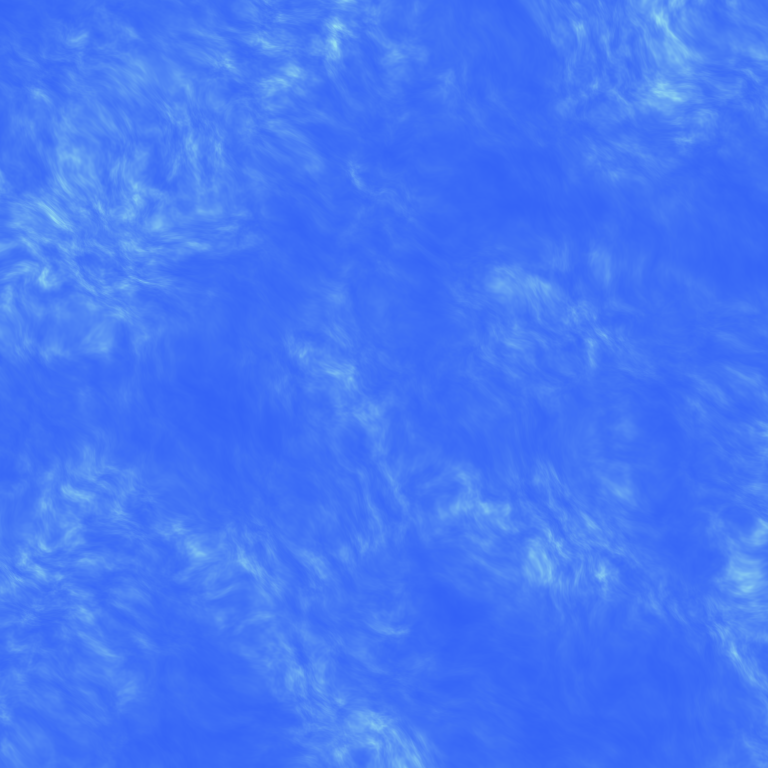
This texture is drawn by a WebGL 1 fragment shader. Its source:

```glsl
precision highp float;
// Rippled blue water: soft bright patches covered with fine slanted wrinkles.

uniform vec2 u_resolution;

const vec3 DEEP_BLUE = vec3(0.182, 0.360, 0.966);
const vec3 LIGHT_STEP = vec3(0.080, 0.100, -0.004);
const float GLOW_CONTRAST = 0.48;
const float STEEP_ANGLE = -1.05;
const float SHALLOW_ANGLE = -0.45;

mat2 rotation(float angle) {
  float c = cos(angle), s = sin(angle);
  return mat2(c, -s, s, c);
}

// Unit gradient vector for a lattice cell.
vec2 cellGradient(vec2 cell) {
  vec3 h = fract(cell.xyx * vec3(0.1031, 0.1030, 0.0973));
  h += dot(h, h.yzx + 33.33);
  float angle = 6.2832 * fract((h.x + h.y) * h.z);
  return vec2(cos(angle), sin(angle));
}

float gradientNoise(vec2 p) {
  vec2 cell = floor(p), f = p - cell;
  vec2 blend = f * f * f * (f * (f * 6.0 - 15.0) + 10.0);
  vec2 right = vec2(1.0, 0.0), up = vec2(0.0, 1.0);
  float a = dot(cellGradient(cell), f);
  float b = dot(cellGradient(cell + right), f - right);
  float c = dot(cellGradient(cell + up), f - up);
  float d = dot(cellGradient(cell + 1.0), f - 1.0);
  return mix(mix(a, b, blend.x), mix(c, d, blend.x), blend.y);
}

// Layered noise, scaled to a spread of about one.
float layeredNoise(vec2 p, float gain) {
  mat2 turn = rotation(0.6);
  float sum = 0.0, power = 0.0, weight = 1.0;
  for (int i = 0; i < 4; i++) {
    sum += weight * gradientNoise(p);
    power += weight * weight;
    weight *= gain;
    p = turn * p * 2.0 + 17.3;
  }
  return 4.1 * sum / sqrt(power);
}

// Shift the plane so that the features bend.
vec2 warp(vec2 p, float frequency, float amount) {
  vec2 q = p * frequency;
  return p + amount * vec2(gradientNoise(q + 5.7), gradientNoise(q + 41.2));
}

// Noise drawn out along the given direction.
float streaks(vec2 p, float angle, float frequency, float stretch, float gain) {
  vec2 q = rotation(angle) * p;
  return layeredNoise(q * frequency * vec2(1.0 / stretch, 1.0) + 71.0, gain);
}

void main() {
  vec2 p = gl_FragCoord.xy / min(u_resolution.x, u_resolution.y);

  // Broad patches of light with ragged edges.
  vec2 bent = warp(warp(p, 3.0, 0.12), 9.0, 0.04);
  float patches = streaks(bent, -0.85, 4.2, 1.35, 0.55);

  // Fine wrinkles, steep in some areas and shallow in others.
  vec2 rippled = warp(warp(p, 7.0, 0.04), 24.0, 0.012);
  float steep = streaks(rippled, STEEP_ANGLE, 38.0, 1.7, 0.6);
  float shallow = streaks(rippled + 3.1, SHALLOW_ANGLE, 40.0, 1.7, 0.6);
  float turn = smoothstep(-0.15, 0.15, gradientNoise(p * 3.5 + 23.0));
  float wrinkles = mix(steep, shallow, turn);

  // Wrinkles stand out where the water is bright and fade where it is calm.
  float relief = mix(0.38, 0.72, smoothstep(-1.0, 1.3, patches));
  float glow = exp(GLOW_CONTRAST * (0.80 * patches + relief * wrinkles));
  gl_FragColor = vec4(clamp(DEEP_BLUE + LIGHT_STEP * min(glow, 5.0), 0.0, 1.0), 1.0);
}
```
